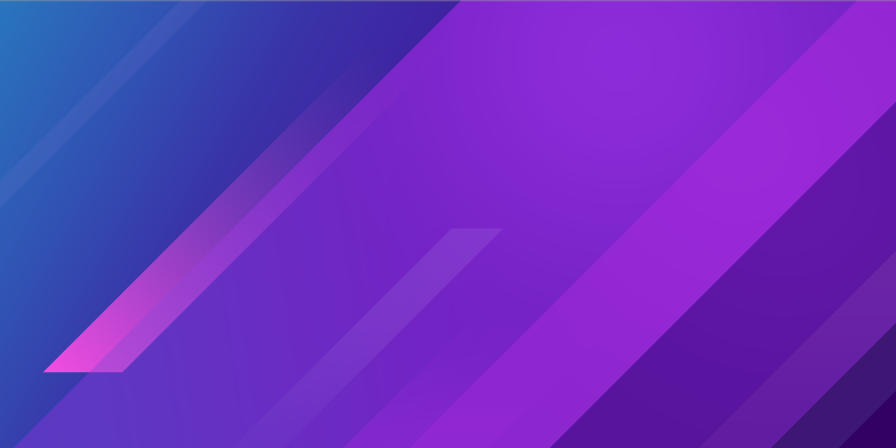
This background is drawn by a Shadertoy shader. Its source:

```glsl
// Antialiased step: 0 below the edge, 1 above it
float edgeMask(float value, float edge, float soft) {
    return smoothstep(edge - soft, edge + soft, value);
}

// Strip between two parallel edges
float bandMask(float value, float start, float end, float soft) {
    return edgeMask(value, start, soft) - edgeMask(value, end, soft);
}

// Round light falling smoothly to zero at its radius
float glow(vec2 p, vec2 center, float radius) {
    return 1.0 - smoothstep(0.0, radius, length(p - center));
}

// Falls from 1 at start to 0 after the given reach
float fadeOut(float value, float start, float reach, float power) {
    return pow(clamp(1.0 - (value - start) / reach, 0.0, 1.0), power);
}

vec3 bluePanel(vec2 p) {
    const vec3 cyanBlue = vec3(0.16, 0.46, 0.74);
    const vec3 royalBlue = vec3(0.195, 0.31, 0.70);
    const vec3 indigo = vec3(0.225, 0.20, 0.66);
    const vec3 deepIndigo = vec3(0.245, 0.14, 0.63);
    float depth = p.x + 0.55 * (1.0 - p.y);
    vec3 color = mix(cyanBlue, royalBlue, clamp(depth / 0.42, 0.0, 1.0));
    color = mix(color, indigo, clamp((depth - 0.42) / 0.28, 0.0, 1.0));
    return mix(color, deepIndigo, clamp((depth - 0.7) / 0.3, 0.0, 1.0));
}

vec3 violetPanel(vec2 p) {
    const vec3 blueViolet = vec3(0.36, 0.225, 0.76);
    const vec3 violet = vec3(0.455, 0.135, 0.77);
    const vec3 orchid = vec3(0.55, 0.17, 0.85);
    float across = smoothstep(0.0, 1.2, p.x + 0.15 * p.y);
    vec3 color = mix(blueViolet, violet, across);
    return mix(color, orchid, glow(p, vec2(1.38, 0.87), 0.72));
}

vec3 brightBand(vec2 p) {
    const vec3 purple = vec3(0.55, 0.15, 0.81);
    const vec3 magenta = vec3(0.605, 0.16, 0.85);
    return mix(purple, magenta, glow(p, vec2(1.65, 0.68), 0.8));
}

vec3 deepPanel(vec2 p) {
    const vec3 plum = vec3(0.34, 0.08, 0.615);
    const vec3 grape = vec3(0.385, 0.09, 0.66);
    return mix(plum, grape, glow(p, vec2(1.75, 0.6), 0.7));
}

void mainImage(out vec4 fragColor, in vec2 fragCoord) {
    vec2 p = fragCoord / iResolution.y;
    p.x *= 2.0 * iResolution.y / iResolution.x;
    float soft = 0.7 / iResolution.y;
    float slantSoft = 1.4 * soft;
    float slant = p.x - p.y;   // constant along each diagonal
    float along = p.x + p.y;   // grows toward the upper right

    const vec3 paleLilac = vec3(0.70, 0.55, 0.90);
    const vec3 hotPink = vec3(0.98, 0.30, 0.89);
    const vec3 softPink = vec3(0.82, 0.31, 0.87);
    const vec3 softPurple = vec3(0.58, 0.16, 0.84);
    const vec3 mauve = vec3(0.415, 0.14, 0.65);
    const vec3 darkIndigo = vec3(0.24, 0.09, 0.45);
    const vec3 midnight = vec3(0.195, 0.005, 0.39);
    const vec3 silver = vec3(0.62);

    // Blue corner and its pale streak
    vec3 blue = bluePanel(p);
    float streak = bandMask(slant, -0.596, -0.536, slantSoft);
    blue = mix(blue, paleLilac, 0.09 * streak);

    // Main violet field
    float field = edgeMask(slant, 0.03, slantSoft);
    vec3 color = mix(blue, violetPanel(p), field);

    // Folded pink ribbon, cut flat at its foot and fading upward
    float ribbon = bandMask(slant, -0.073, 0.104, slantSoft);
    ribbon *= edgeMask(p.y, 0.169, soft);
    float hotFade = 0.97 * fadeOut(along, 0.27, 1.5, 1.5);
    float softFade = 0.82 * fadeOut(along, 0.34, 1.6, 1.6);
    vec3 pink = mix(hotPink, softPink, field);
    color = mix(color, pink, mix(hotFade, softFade, field) * ribbon);

    // Translucent bar with a flat top
    float bar = bandMask(slant, 0.518, 0.633, slantSoft);
    bar *= 1.0 - edgeMask(p.y, 0.49, soft);
    color = mix(color, paleLilac, 0.17 * smoothstep(-0.15, 0.4, p.y) * bar);

    // Bright diagonal band and the deep panel beyond it
    color = mix(color, brightBand(p), edgeMask(slant, 0.914, slantSoft));
    color = mix(color, deepPanel(p), edgeMask(slant, 1.227, slantSoft));

    // Low purple bar, strongest at the bottom
    float lowBar = bandMask(slant, 0.766, 1.094, slantSoft);
    lowBar *= 1.0 - edgeMask(p.y, 0.266, soft);
    color = mix(color, softPurple, mix(0.5, 0.08, smoothstep(0.0, 0.26, p.y)) * lowBar);

    // Mauve streak and the dark corner steps
    float mauveBar = bandMask(slant, 1.56, 1.721, slantSoft);
    color = mix(color, mauve, mix(0.5, 1.0, smoothstep(0.0, 0.4, p.y)) * mauveBar);
    color = mix(color, darkIndigo, edgeMask(slant, 1.721, slantSoft));
    color = mix(color, midnight, edgeMask(slant, 1.872, slantSoft));

    // Thin pale rim along the top
    color = mix(color, silver, 0.42 * edgeMask(p.y, 0.997, soft));

    fragColor = vec4(color, 1.0);
}
```
